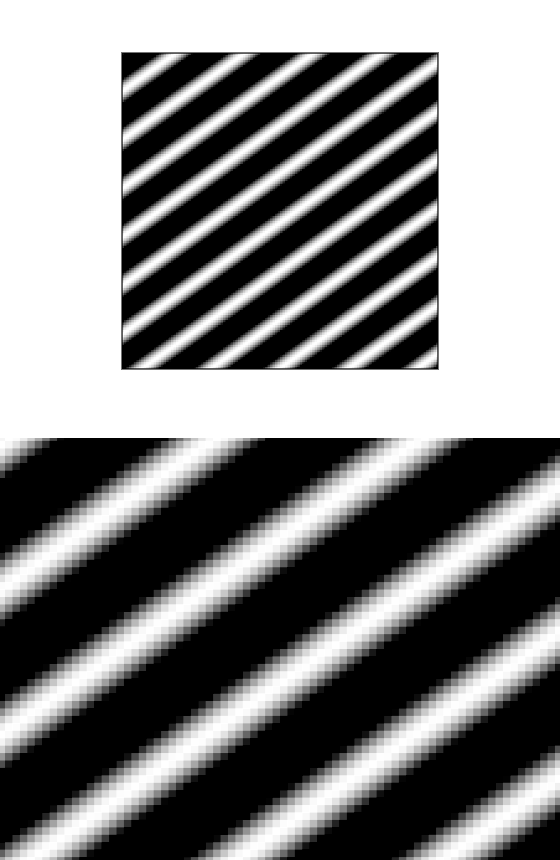
Top, the full canvas; bottom, a detail of the centre.
Reproduce this pattern procedurally as a WebGL 2 fragment shader.

```glsl
#version 300 es
precision highp float;
// Draws a framed square of soft diagonal wave bands in small cells, on a white ground.

uniform vec2 u_resolution;
out vec4 outColor;

const float TAU = 6.2831853;
const vec3 PAPER = vec3(1.0);
const vec3 INK = vec3(0.0);

// Lengths are fractions of the canvas height.
const float PANEL_HALF = 0.3757;
const float FRAME_WIDTH = 0.0028;
const float CELLS = 128.0;

// Wave cycles across and down the panel, and the phase at its lower left.
const vec2 CYCLES = vec2(4.61, -6.53);
const float PHASE = 0.28;

// Signed distance to a square centred on the origin.
float squareDistance(vec2 p, float halfSide) {
    vec2 d = abs(p) - halfSide;
    return length(max(d, 0.0)) + min(max(d.x, d.y), 0.0);
}

// Coverage of the inside of a shape, softened over one pixel.
float coverage(float dist, float pixel) {
    return clamp(0.5 - dist / pixel, 0.0, 1.0);
}

// Snaps to cell centres, with a ramp one pixel wide across each cell seam.
vec2 snapToCells(vec2 uv, float count, float pixel) {
    vec2 q = uv * count;
    vec2 seam = floor(q + 0.5);
    return (seam + clamp((q - seam) / (pixel * count), -0.5, 0.5)) / count;
}

// Positive half of a plane cosine wave.
float halfWave(vec2 uv, vec2 cycles, float phase) {
    return max(cos(TAU * (dot(uv, cycles) - phase)), 0.0);
}

void main() {
    float pixel = 1.0 / u_resolution.y;
    vec2 p = (gl_FragCoord.xy - 0.5 * u_resolution) * pixel;
    float side = 2.0 * PANEL_HALF;

    // Wave bands, sampled once per cell
    vec2 uv = snapToCells(p / side + 0.5, CELLS, pixel / side);
    vec3 bands = mix(INK, PAPER, halfWave(uv, CYCLES, PHASE));

    // Thin frame around the panel; the plain margin joins at the canvas edges
    float dist = squareDistance(p, PANEL_HALF);
    vec3 color = mix(PAPER, INK, coverage(dist, pixel));
    color = mix(color, bands, coverage(dist + FRAME_WIDTH, pixel));

    outColor = vec4(color, 1.0);
}
```
